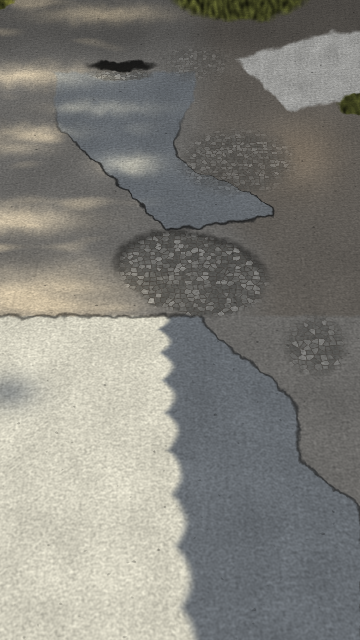
This texture is drawn by a WebGL 1 fragment shader. Its source:

```glsl
precision highp float;
// A worn road in dappled shade: flat asphalt patches, gravel potholes, a dirt verge and a slab.
// Soft masks choose the ground colour, cellular noise makes stones, and one light mask adds sun.
// The canvas is 9 units wide and 16 high; a perspective mapping shrinks the grain with distance.
uniform vec2 u_resolution;

#define SUN vec3(2.06, 1.93, 1.69)
#define ASPHALT vec3(0.40, 0.42, 0.44)
#define OLD_ROAD vec3(0.40, 0.395, 0.385)
#define DIRT vec3(0.365, 0.35, 0.33)
#define SLAB vec3(0.59, 0.59, 0.58)
#define GRASS vec3(0.23, 0.24, 0.12)
#define SEAM_Y 8.1
#define HORIZON 30.0
#define STONE_SCALE 4.6
#define GRAIN 0.20

vec2 hash2(vec2 c) {
  return fract(sin(vec2(dot(c, vec2(127.1, 311.7)), dot(c, vec2(269.5, 183.3)))) * 43758.5);
}

float corner(vec2 cell, vec2 offset) {
  return dot(hash2(cell) * 2.0 - 1.0, offset);
}

// Gradient noise, about -0.7 to 0.7
float noise(vec2 p) {
  vec2 i = floor(p), f = fract(p), e = vec2(1.0, 0.0);
  vec2 u = f * f * (3.0 - 2.0 * f);
  return mix(mix(corner(i, f), corner(i + e, f - e), u.x),
             mix(corner(i + e.yx, f - e.yx), corner(i + 1.0, f - 1.0), u.x), u.y);
}

float fbm(vec2 p) {
  float sum = 0.0, amp = 0.6;
  for (int i = 0; i < 4; i++) {
    sum += amp * noise(p);
    p = p * 2.03 + 7.1;
    amp *= 0.5;
  }
  return sum;
}

// Stones: x is the gap distance between cells, y a random shade per cell
vec2 stones(vec2 p) {
  vec2 base = floor(p);
  float near = 9.0, next = 9.0, shade = 0.0;
  for (int j = -1; j <= 1; j++) {
    for (int i = -1; i <= 1; i++) {
      vec2 cell = base + vec2(float(i), float(j));
      vec2 h = hash2(cell);
      float d = length(cell + 0.1 + 0.8 * h - p);
      if (d < near) { next = near; near = d; shade = fract(h.x * 7.3 + h.y * 3.1); }
      else next = min(next, d);
    }
  }
  return vec2(next - near, shade);
}

float fill(float d, float w) { return 1.0 - smoothstep(-w, w, d); }
float line(float d, float w) { return 1.0 - smoothstep(0.0, w, abs(d)); }
float oval(vec2 p, vec2 c, vec2 r) { return length((p - c) / r) - 1.0; }
float glow(vec2 p, vec2 c, vec2 r) { vec2 d = (p - c) / r; return exp(-dot(d, d)); }

float sunlight(vec2 p, float wobble) {
  // Scalloped shadow edge, its bumps widening toward the viewer
  float phase = 0.57 - 6.3 * log(max(1.9 - 0.17 * p.y, 0.3));
  float edge = 4.62 - 0.085 * p.y + 0.27 * abs(sin(3.14159 * phase)) + 0.1 * wobble;
  float lower = fill(p.x - edge, 0.2 - 0.012 * p.y) * fill(p.y - SEAM_Y, 0.06);
  lower *= 1.0 - 0.65 * glow(p, vec2(0.2, 6.2), vec2(0.75, 0.42));
  // Dappled streaks on the older road
  float streak = noise(vec2(p.x * 0.7, p.y * 2.6) + 3.0);
  vec2 s = p + vec2(0.0, 0.22 * wobble);
  float upper = 1.05 * glow(s, vec2(0.9, 8.55), vec2(2.2, 0.72)) * (1.0 + 0.8 * streak);
  upper += 0.85 * glow(s, vec2(0.3, 10.5), vec2(1.6, 0.34));
  upper += 0.75 * glow(s, vec2(3.25, 11.9), vec2(0.7, 0.23));
  upper += 0.65 * glow(s, vec2(0.8, 12.7), vec2(1.1, 0.18));
  upper += 0.45 * glow(s, vec2(0.3, 12.3), vec2(0.9, 0.16));
  upper += 0.75 * glow(s, vec2(0.7, 14.1), vec2(1.7, 0.27));
  upper += 0.4 * glow(s, vec2(2.6, 13.3), vec2(1.3, 0.17));
  upper += 0.75 * glow(s, vec2(2.6, 15.65), vec2(1.5, 0.2));
  upper += 0.55 * smoothstep(0.1, 0.5, streak) * fill(p.x - 3.0, 1.5);
  return clamp(lower + upper * smoothstep(SEAM_Y - 0.04, SEAM_Y + 0.04, p.y), 0.0, 1.0);
}

void main() {
  vec2 p = gl_FragCoord.xy / u_resolution * vec2(9.0, 16.0);
  vec2 ground = vec2(p.x - 4.5, HORIZON) * HORIZON / (HORIZON - p.y);
  float broad = fbm(p * 0.9), rough = fbm(p * 2.7 + 11.0);
  float above = smoothstep(SEAM_Y - 0.05, SEAM_Y + 0.05, p.y + 0.08 * rough);
  vec2 w = p + 0.22 * vec2(rough, fbm(p * 2.5 + 31.0));

  // Edges of the middle patch and of the near asphalt
  float left = 1.4 + 1.05 * max(12.9 - w.y, 0.0);
  float right = 4.4 + 0.5 * smoothstep(12.4, 14.0, w.y) + 2.4 * (1.0 - smoothstep(10.7, 12.2, w.y));
  float bottom = 10.25 + 0.12 * (w.x - 4.2);
  float patchD = max(max(left - w.x, w.x - right), max(bottom - w.y, w.y - 14.2));
  float verge = 7.45 - 2.45 * smoothstep(5.6, 8.3, w.y) + 1.6 * (1.0 - smoothstep(3.1, 4.7, w.y));

  // Ground colours
  vec3 far = mix(OLD_ROAD, DIRT, smoothstep(-0.5, 0.8, w.x - 4.9 - 1.4 * fill(w.y - 10.5, 1.0)));
  far = mix(far, ASPHALT * 0.95, fill(patchD, 0.06));
  far *= 1.0 - 0.2 * smoothstep(14.2, 15.2, p.y);
  vec3 close = mix(ASPHALT, OLD_ROAD * 1.03, smoothstep(-0.08, 0.08, w.x - verge));
  vec3 col = mix(close, far, above) * (1.0 + 0.16 * broad);
  col *= 1.0 + vec3(0.28, 0.22, 0.14) * glow(p, vec2(7.5, 12.1), vec2(1.0, 0.9));

  // Cracks along the patch borders
  float crack = line(w.x - verge, 0.08) * (1.0 - above) * 0.45;
  crack += line(patchD, 0.06) * fill(p.y - 12.8, 0.9) * 0.6;
  crack += line(w.y - SEAM_Y, 0.07) * fill(p.x - 5.0, 0.2) * 0.45;
  col *= 1.0 - min(crack, 0.7);

  // Gravel in the potholes
  float pit = oval(w - vec2(0.0, 0.12 * (4.75 - w.x)), vec2(4.8, 9.15), vec2(1.85, 1.02));
  float gravel = fill(pit, 0.07);
  gravel = max(gravel, 0.75 * fill(oval(w, vec2(5.9, 11.95), vec2(1.35, 0.75)), 0.3));
  gravel = max(gravel, 0.8 * fill(oval(w, vec2(7.9, 7.35), vec2(0.75, 0.7)), 0.3));
  gravel = max(gravel, 0.5 * fill(oval(w, vec2(4.9, 14.4), vec2(0.8, 0.4)), 0.4));
  gravel = max(gravel, 0.8 * fill(oval(w, vec2(3.05, 14.15), vec2(0.75, 0.16)), 0.2));
  vec2 stone = stones(ground * STONE_SCALE);
  vec3 stoneCol = mix(DIRT * 0.72, vec3(0.29, 0.29, 0.28) + 0.25 * stone.y * stone.y, smoothstep(0.02, 0.25, stone.x));
  col = mix(col, stoneCol, gravel * (0.75 + 0.5 * broad));
  col *= 1.0 - 0.3 * line(pit, 0.13) * smoothstep(8.8, 9.6, p.y);
  col *= 1.0 - 0.75 * fill(oval(w, vec2(3.05, 14.36), vec2(0.8, 0.1)), 0.3);

  // Concrete slab and grass
  float slab = max(max(w.y - min(14.54 + 0.27 * (w.x - 5.94), 15.2), 20.45 - w.x - w.y), 13.3 + 0.2 * (w.x - 7.6) - w.y);
  col = mix(col, SLAB * (1.0 + 0.2 * rough), fill(slab, 0.06));
  float grass = min(oval(w, vec2(6.0, 16.1), vec2(1.65, 0.62)), oval(w, vec2(8.95, 13.4), vec2(0.5, 0.28)));
  grass = min(grass, oval(w, vec2(0.0, 16.0), vec2(0.35, 0.25)));
  col = mix(col, GRASS * (1.0 + 1.2 * noise(p * vec2(9.0, 5.0))), fill(grass, 0.12));

  // Fine grain, dark specks and sun
  float grain = noise(ground * 13.0) + 0.7 * noise(ground * 7.0 + 5.0);
  col *= 1.0 + GRAIN * grain - 0.25 * smoothstep(0.4, 0.6, noise(ground * 6.0 + 40.0));
  col *= mix(vec3(1.0), SUN, sunlight(p, rough));
  gl_FragColor = vec4(clamp(col, 0.0, 1.0), 1.0);
}
```
